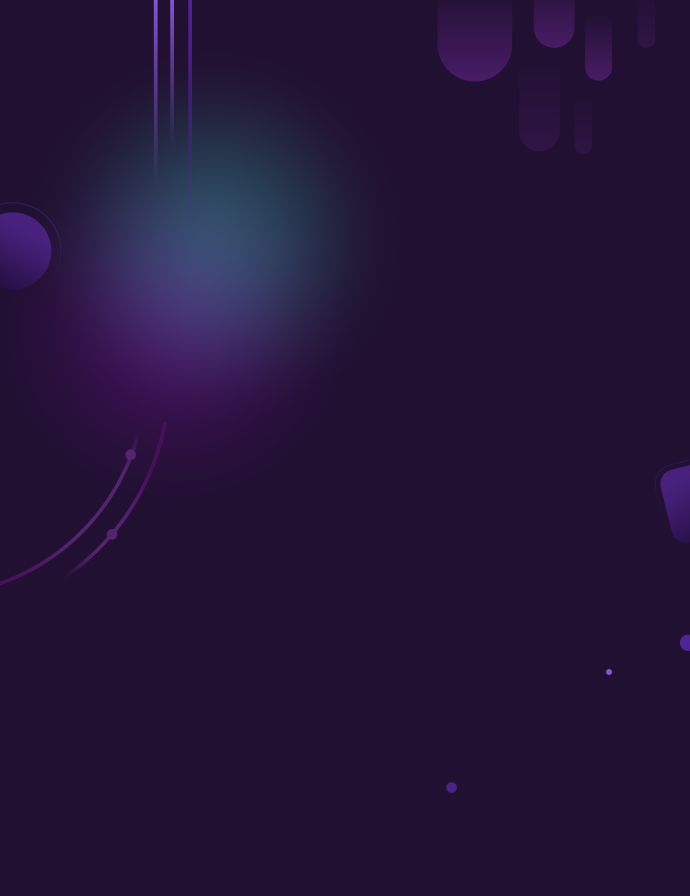
This background is drawn by a Shadertoy shader. Its source:

```glsl
// A dark violet backdrop: two soft glows, hanging light lines, fading drops,
// twin arcs with beads, and a few round or tilted gradient shapes.
// Distances are in units of canvas height; each layer is blended by coverage.

const vec3 NIGHT   = vec3(0.129, 0.063, 0.196);
const vec3 TEAL    = vec3(0.03, 0.24, 0.17);
const vec3 MAGENTA = vec3(0.13, 0.0, 0.16);
const vec3 LILAC   = vec3(0.52, 0.33, 0.82);
const vec3 INDIGO  = vec3(0.31, 0.14, 0.60);
const vec3 PLUM    = vec3(0.29, 0.11, 0.41);
const vec3 ORCHID  = vec3(0.33, 0.14, 0.43);
const vec3 WINE    = vec3(0.28, 0.06, 0.36);
const vec3 VIOLET  = vec3(0.28, 0.13, 0.49);
const vec3 DEEP    = vec3(0.15, 0.06, 0.27);

// Antialiased coverage of a signed distance
float cover(float dist) {
    return clamp(0.5 - dist * iResolution.y, 0.0, 1.0);
}

float disc(vec2 p, vec2 center, float radius) {
    return length(p - center) - radius;
}

float roundBox(vec2 p, float halfSize, float corner) {
    vec2 q = abs(p) - halfSize + corner;
    return length(max(q, 0.0)) + min(max(q.x, q.y), 0.0) - corner;
}

// Soft radial falloff
float glow(vec2 p, vec2 center, float radius) {
    return 1.0 - smoothstep(0.0, radius, length(p - center));
}

// Line from the top edge, fading to nothing at its lower end
float hangingLine(vec2 p, float x, float end) {
    float fade = clamp((p.y - end) / (1.0 - end), 0.0, 1.0);
    return cover(abs(p.x - x) - 0.0021) * fade;
}

// Drop is (x, bottom, radius, fade height): round below, transparent above
float drop(vec2 p, vec4 d) {
    vec2 q = p - vec2(d.x, d.y + d.z);
    float shape = length(vec2(q.x, min(q.y, 0.0))) - d.z;
    return cover(shape) * clamp(1.0 - (p.y - d.y) / d.w, 0.0, 1.0);
}

void mainImage(out vec4 fragColor, in vec2 fragCoord) {
    vec2 p = fragCoord / iResolution.y;
    vec3 color = NIGHT;

    // Overlapping glows
    color += TEAL * glow(p, vec2(0.241, 0.736), 0.215);
    color += MAGENTA * glow(p, vec2(0.195, 0.633), 0.215);

    // Hanging lines
    vec2 lines[3] = vec2[](vec2(0.1738, 0.792), vec2(0.1921, 0.837), vec2(0.2122, 0.7435));
    for (int i = 0; i < 3; i++) {
        color = mix(color, i < 2 ? LILAC : INDIGO, hangingLine(p, lines[i].x, lines[i].y));
    }

    // Drops: three bright, three faint
    vec4 drops[6] = vec4[](
        vec4(0.530, 0.909, 0.0417, 0.105), vec4(0.6185, 0.9466, 0.0228, 0.085),
        vec4(0.668, 0.910, 0.015, 0.075), vec4(0.7214, 0.9466, 0.0098, 0.075),
        vec4(0.602, 0.831, 0.0228, 0.105), vec4(0.651, 0.828, 0.0098, 0.07));
    for (int i = 0; i < 6; i++) {
        color = mix(color, PLUM, drop(p, drops[i]) * (i < 3 ? 0.95 : 0.35));
    }

    // Concentric arcs, each fading at one end
    float arcRadius = length(p - vec2(-0.0807, 0.578));
    float innerFade = 1.0 - smoothstep(0.47, 0.527, p.y);
    float outerFade = smoothstep(0.066, 0.11, p.x) * cover(p.y - 0.529);
    vec3 innerColor = mix(WINE, ORCHID, smoothstep(0.0, 0.09, p.x));
    vec3 outerColor = mix(ORCHID, WINE, smoothstep(0.41, 0.48, p.y));
    color = mix(color, innerColor, cover(abs(arcRadius - 0.243) - 0.002) * innerFade);
    color = mix(color, outerColor, cover(abs(arcRadius - 0.2695) - 0.002) * outerFade);

    // Beads on the arcs
    float beads = min(disc(p, vec2(0.1458, 0.4925), 0.0059), disc(p, vec2(0.125, 0.4036), 0.0059));
    color = mix(color, ORCHID, cover(beads));

    // Orb with a thin halo, lit from the upper right
    vec2 orb = vec2(0.0143, 0.720);
    float orbLight = smoothstep(-0.05, 0.035, dot(p - orb, vec2(0.5, 0.866)));
    float halo = cover(abs(disc(p, orb, 0.0536)) - 0.0006);
    color = mix(color, VIOLET, halo * 0.6 * smoothstep(-0.04, 0.03, p.y - orb.y));
    color = mix(color, mix(DEEP, VIOLET, orbLight), cover(disc(p, orb, 0.043)));

    // Tilted rounded square with a faint outline
    vec2 axis = vec2(cos(0.244), sin(0.244));
    vec2 q = p - vec2(0.784, 0.4414);
    q = vec2(dot(q, axis), dot(q, vec2(-axis.y, axis.x)));
    float box = roundBox(q, 0.0417, 0.0165);
    float boxLight = smoothstep(-0.055, 0.045, q.y - 0.3 * q.x);
    float outline = cover(abs(box - 0.0055) - 0.0006);
    color = mix(color, VIOLET, outline * 0.35 * smoothstep(-0.02, 0.04, q.y));
    color = mix(color, mix(DEEP, VIOLET, boxLight), cover(box));

    // Loose dots
    color = mix(color, INDIGO, cover(disc(p, vec2(0.768, 0.2826), 0.0091)));
    color = mix(color, LILAC, cover(disc(p, vec2(0.6797, 0.25), 0.0033)));
    color = mix(color, mix(VIOLET, INDIGO, 0.4), cover(disc(p, vec2(0.504, 0.121), 0.0059)));

    fragColor = vec4(color, 1.0);
}
```
